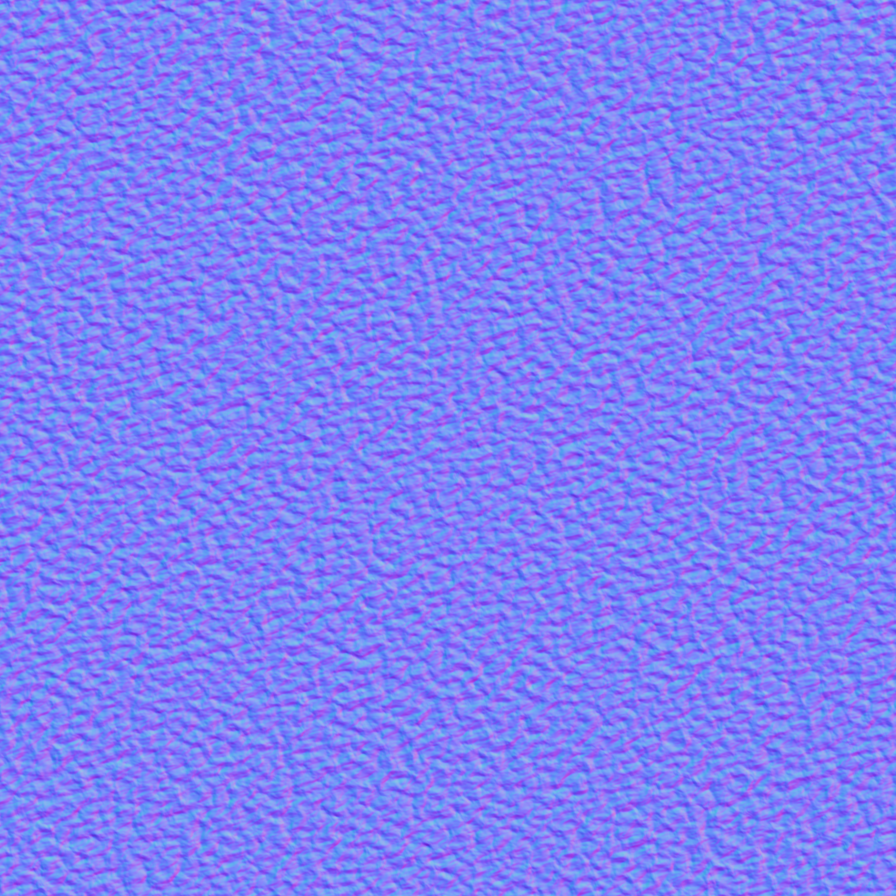
Reproduce this texture map procedurally as a three.js fragment shader.

```glsl
varying vec2 vUv;

const float GRAIN_FREQ = 92.0;            // grains across the canvas
const float GRAIN_STRETCH = 1.3;          // length of a grain along its ridge
const float RIDGE_ANGLE = 0.25;           // ridge direction, radians
const int OCTAVES = 3;
const float OCTAVE_STEP = 1.8;
const float OCTAVE_SLOPE = 0.55;          // slope kept by each finer octave
const vec2 LEAN = vec2(0.0, 0.10);        // pushes rising sides steeper
const float WARP = 0.30;                  // sideways wobble of the ridges
const float CREASE = 0.12;                // flat tops against sharp valleys
const float CREASE_ROUND = 0.004;
const vec2 STREAK_FREQ = vec2(75.0, 230.0);
const float STREAK_SLOPE = 0.22;
const float RELIEF = 0.29;
const float SAMPLE_STEP = 0.0008;
const float MICRO_ROUGHNESS = 0.018;      // blue lost to unresolved bumps

vec2 latticeGradient(vec2 cell) {
  vec3 q = fract(vec3(cell.xyx) * vec3(0.1031, 0.1030, 0.0973));
  q += dot(q, q.yzx + 33.33);
  float angle = 6.28319 * fract((q.x + q.y) * q.z);
  return vec2(cos(angle), sin(angle));
}

float gradientNoise(vec2 p) {
  vec2 i = floor(p);
  vec2 f = p - i;
  vec2 w = f * f * f * (f * (f * 6.0 - 15.0) + 10.0);
  float a = dot(latticeGradient(i), f);
  float b = dot(latticeGradient(i + vec2(1.0, 0.0)), f - vec2(1.0, 0.0));
  float c = dot(latticeGradient(i + vec2(0.0, 1.0)), f - vec2(0.0, 1.0));
  float d = dot(latticeGradient(i + vec2(1.0, 1.0)), f - vec2(1.0, 1.0));
  return mix(mix(a, b, w.x), mix(c, d, w.x), w.y);
}

float creased(float n) {
  return n - CREASE * sqrt(n * n + CREASE_ROUND);
}

float surfaceHeight(vec2 uv) {
  float c = cos(RIDGE_ANGLE);
  float s = sin(RIDGE_ANGLE);
  vec2 along = vec2(c * uv.x + s * uv.y, c * uv.y - s * uv.x);
  vec2 p = along * vec2(1.0 / GRAIN_STRETCH, 1.0) * GRAIN_FREQ + 200.0;

  // Lean and wobble the grains
  p += LEAN * gradientNoise(p);
  p.x += WARP * gradientNoise(p * 0.8 + 71.3);

  // Grains, from coarse to fine
  float height = 0.0;
  float freq = 1.0;
  float slope = 1.0;
  for (int i = 0; i < OCTAVES; i++) {
    height += slope / (freq * GRAIN_FREQ) * creased(gradientNoise(p * freq));
    p += 17.7;
    freq *= OCTAVE_STEP;
    slope *= OCTAVE_SLOPE;
  }

  // Fine brushed streaks along the ridges
  float streak = gradientNoise(along * STREAK_FREQ + 400.0);
  return height + STREAK_SLOPE / STREAK_FREQ.y * streak;
}

void main() {
  vec2 e = vec2(SAMPLE_STEP, 0.0);
  vec2 slope = vec2(
    surfaceHeight(vUv + e.xy) - surfaceHeight(vUv - e.xy),
    surfaceHeight(vUv + e.yx) - surfaceHeight(vUv - e.yx)
  ) / (2.0 * SAMPLE_STEP);

  // Tangent-space normal packed into colour
  vec3 normal = normalize(vec3(-RELIEF * slope, 1.0));
  vec3 packed = normal * 0.5 + 0.5;
  packed.b -= MICRO_ROUGHNESS;
  gl_FragColor = vec4(packed, 1.0);
}
```
